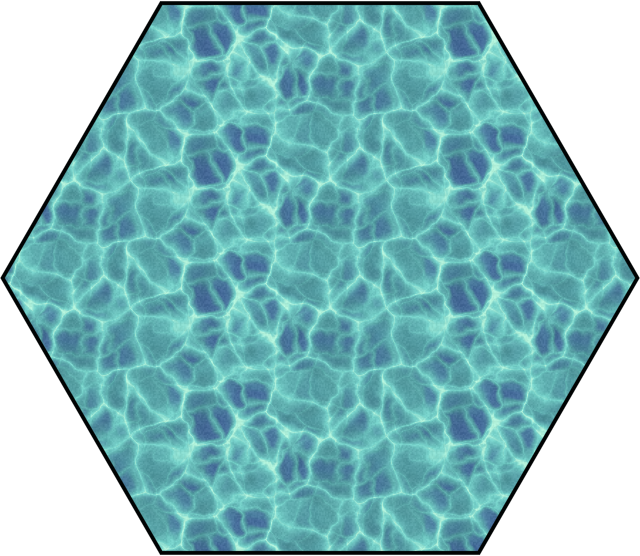
Give the GLSL for this texture, as a Shadertoy shader.

```glsl
// Rippling pool water inside a black-outlined hexagon on white.
// Warped, wrapping cell noise makes the bright caustic web of one 2:1 tile;
// the tile repeats 2.5 times across and about 4.3 times down the canvas.

const vec3 PAPER   = vec3(1.00);
const vec3 OUTLINE = vec3(0.00, 0.01, 0.01);
const vec3 WATER   = vec3(0.305, 0.575, 0.605);
const vec3 DEEP    = vec3(0.255, 0.39, 0.58);
const vec3 LIGHT   = vec3(0.46, 0.82, 0.79);
const vec3 GLINT   = vec3(0.70, 0.95, 0.86);

const float ASPECT       = 1.153;   // width over height of the hexagon frame
const float APOTHEM      = 0.4325;  // centre to outer flat side
const float LINE_WIDTH   = 0.006;
const float TILE_HEIGHT  = 0.2;     // tile is twice as wide as high
const float COARSE_CELLS = 3.0;     // cells per tile height
const float FINE_CELLS   = 5.0;
const float VEIN_WIDTH   = 0.12;    // in cell units
const float WARP         = 0.11;
const float GRAIN        = 0.07;
const vec2  CLUSTER      = vec2(-0.547, 0.508); // busy area, in tile heights

vec2 hash2(vec2 p) {
    vec3 h = fract(p.xyx * vec3(0.1031, 0.1030, 0.0973));
    h += dot(h, h.yzx + 33.33);
    return fract((h.xx + h.yz) * h.zy);
}

// Random pair for a lattice cell, wrapping at the tile borders
vec2 cellHash(vec2 cell, float n, float seed) {
    return hash2(floor(mod(cell + 0.5, vec2(2.0 * n, n))) + seed);
}

// Wrapping smooth noise, two channels in 0..1
vec2 noise2(vec2 q, float n, float seed) {
    vec2 i = floor(q * n), f = fract(q * n);
    f = f * f * (3.0 - 2.0 * f);
    vec2 low  = mix(cellHash(i, n, seed), cellHash(i + vec2(1, 0), n, seed), f.x);
    vec2 high = mix(cellHash(i + vec2(0, 1), n, seed), cellHash(i + vec2(1, 1), n, seed), f.x);
    return mix(low, high, f.y);
}

// Wrapping cell noise: x = nearness to border, y = nearness to knot, z = cell id
vec3 cellWeb(vec2 q, float n, float seed) {
    vec2 i = floor(q * n), f = fract(q * n);
    vec3 nearest = vec3(9.0);
    float id = 0.0;
    for (int y = -1; y <= 1; y++)
    for (int x = -1; x <= 1; x++) {
        vec2 offset = vec2(x, y);
        vec2 h = cellHash(i + offset, n, seed);
        float d = length(offset + 0.07 + 0.86 * h - f);
        if (d < nearest.x) {
            nearest = vec3(d, nearest.xy);
            id = fract(h.x * 7.3 + h.y * 3.1);
        } else if (d < nearest.y) nearest.yz = vec2(d, nearest.y);
        else nearest.z = min(nearest.z, d);
    }
    return vec3(nearest.yz - nearest.x, id);
}

vec3 poolWater(vec2 q) {
    // Bend the plane so that cell borders become wavy filaments
    vec2 w = q + WARP * (noise2(q, 4.0, 11.0) - 0.5);
    w += 0.5 * WARP * (noise2(q, 9.0, 37.0) - 0.5);
    w += 0.2 * WARP * (noise2(q, 20.0, 71.0) - 0.5);

    vec2 swell  = noise2(q, 5.0, 53.0);
    vec2 ripple = noise2(w, 13.0, 91.0);
    float busy  = 0.5 + 0.5 * cos(3.14159265 * (q.x - CLUSTER.x));

    // Broad web, finer web and a rising diagonal vein through the busy area
    vec3 coarse = cellWeb(w, COARSE_CELLS, 5.0);
    vec3 fine   = cellWeb(w + 0.03 * (ripple - 0.5), FINE_CELLS, 23.0);
    float width = VEIN_WIDTH * mix(0.45, 1.5, swell.x);
    float light = mix(0.65, 1.05, swell.y) * exp(-coarse.x / width);
    light += 0.20 * exp(-coarse.x / 0.35);
    light += 0.45 * exp(-coarse.y / 0.16);
    light += mix(0.25, 0.75, busy * swell.x + 0.3 * swell.y) * exp(-fine.x / (0.9 * width));
    float rise = w.y - CLUSTER.y - 0.5 * (w.x - CLUSTER.x);
    float diagonal = abs(fract(rise + 0.5) - 0.5);
    light += 0.6 * busy * busy * exp(-diagonal / 0.025);
    light *= 0.8 + 0.4 * ripple.x;

    // Blue hollows fill the middle of some cells
    float hollow = smoothstep(0.38, 0.95, 0.55 * fine.z + 0.35 * swell.y + 0.28 * busy);
    hollow *= smoothstep(0.05, 0.4, fine.x) * smoothstep(0.02, 0.35, coarse.x);
    hollow *= 0.75 + 0.5 * ripple.y;

    vec3 color = mix(WATER, DEEP, clamp(hollow, 0.0, 1.0));
    color *= 0.95 + 0.10 * ripple.x;
    color = mix(color, LIGHT, clamp(light, 0.0, 1.0));
    color = mix(color, GLINT, smoothstep(0.95, 1.75, light));
    return color + GRAIN * (noise2(q, 90.0, 7.0).x - 0.5);
}

void mainImage(out vec4 fragColor, in vec2 fragCoord) {
    float scale = min(iResolution.x, iResolution.y * ASPECT);
    vec2 p = (fragCoord - 0.5 * iResolution.xy) / scale;
    float blur = 0.75 / scale;

    // Signed distance to a flat-topped hexagon
    vec2 a = abs(p);
    float d = max(a.y, 0.8660254 * a.x + 0.5 * a.y) - APOTHEM;

    vec3 color = poolWater(p / TILE_HEIGHT);
    color = mix(color, OUTLINE, smoothstep(-blur, blur, d + LINE_WIDTH));
    color = mix(color, PAPER, smoothstep(-blur, blur, d));
    fragColor = vec4(color, 1.0);
}
```
